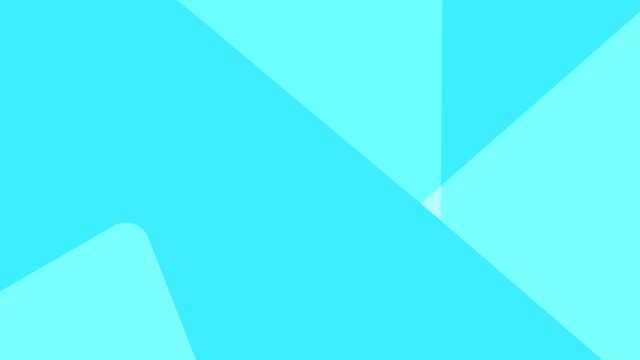
Give the GLSL for this background, as a WebGL 1 fragment shader.

```glsl
precision highp float;
// Flat cyan background with three translucent wedges of light: one opening
// upward, one opening right, and one with a rounded tip at the lower left.
// Each wedge is a signed distance; their light adds up where they overlap.

uniform vec2 u_resolution;

const vec3 BASE_CYAN = vec3(0.24, 0.935, 1.0);
const vec3 SOFT_LIGHT = vec3(0.18, 0.08, 0.0);
const vec3 STRONG_LIGHT = vec3(0.24, 0.08, 0.0);

// Signed distance to the left of a line through the origin.
float leftOf(vec2 q, vec2 direction) {
    vec2 d = normalize(direction);
    return d.x * q.y - d.y * q.x;
}

// Signed distance to a wedge spanning counterclockwise from one ray to
// another, grown outward by a radius that rounds its tip.
float wedge(vec2 p, vec2 apex, vec2 startRay, vec2 endRay, float radius) {
    vec2 q = p - apex;
    bool beyondTip = dot(q, startRay) < 0.0 && dot(q, endRay) < 0.0;
    float sides = max(-leftOf(q, startRay), leftOf(q, endRay));
    return (beyondTip ? length(q) : sides) - radius;
}

// Antialiased coverage of a shape, one pixel wide at its edge.
float coverage(float dist, float pixel) {
    return clamp(0.5 - dist / pixel, 0.0, 1.0);
}

void main() {
    // Canvas height is one unit.
    float pixel = 1.0 / u_resolution.y;
    vec2 p = gl_FragCoord.xy * pixel;

    float upper = wedge(p, vec2(1.2234, 0.389),
                        vec2(0.0056, 0.611), vec2(-0.7304, 0.611), 0.0);
    float right = wedge(p, vec2(1.169, 0.4352),
                        vec2(0.5046, -0.4352), vec2(0.6088, 0.5324), 0.0);
    float rounded = wedge(p, vec2(0.3495, 0.3148),
                          vec2(-0.866, -0.5), vec2(0.364, -0.932), 0.0671);

    float upperCover = coverage(upper, pixel);
    float rightCover = coverage(right, pixel);
    float roundedCover = coverage(rounded, pixel);

    // Add the light of every wedge, with a paler tint where two cross.
    vec3 color = BASE_CYAN + SOFT_LIGHT * upperCover
               + STRONG_LIGHT * (rightCover + roundedCover);
    color.r += 0.05 * upperCover * rightCover;

    gl_FragColor = vec4(min(color, 1.0), 1.0);
}
```
